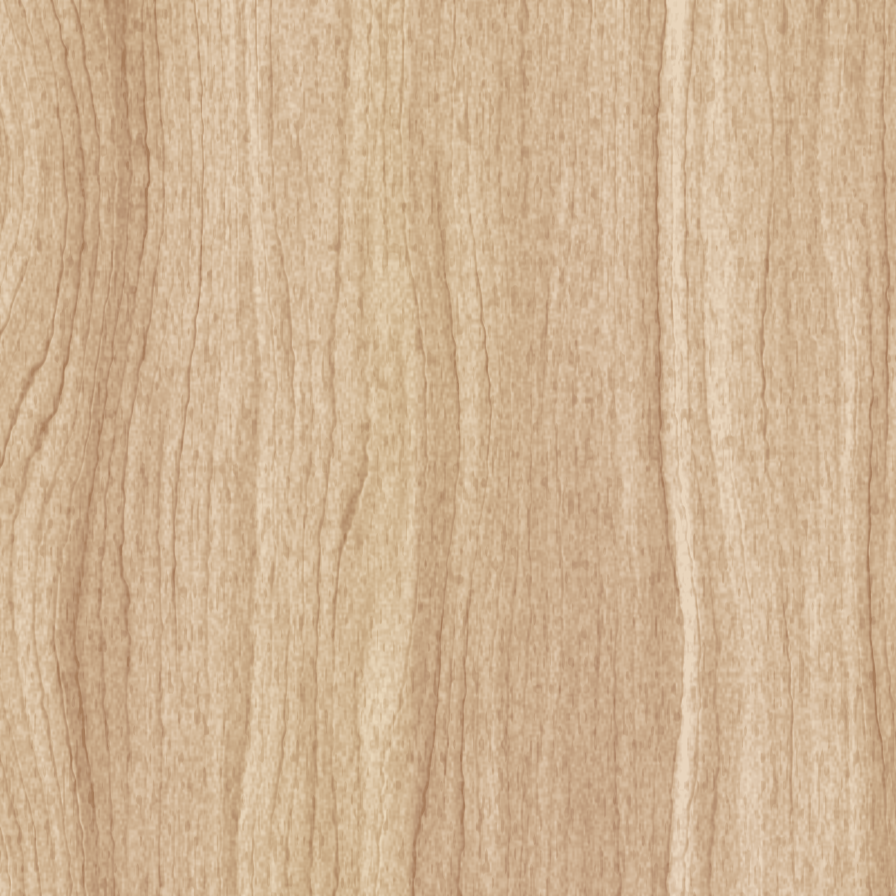
Write a WebGL 1 fragment shader that draws this texture.

```glsl
precision highp float;
// Pale straight-grained wood veneer with vertical growth rings, fibres and pores.
uniform vec2 u_resolution;

float hash(vec2 p) {
  vec3 q = fract(vec3(p.xyx) * 0.1031);
  q += dot(q, q.yzx + 33.33);
  return fract((q.x + q.y) * q.z);
}

// Value noise centred on zero
float noise(vec2 p) {
  vec2 i = floor(p), f = fract(p);
  f = f * f * (3.0 - 2.0 * f);
  return mix(mix(hash(i), hash(i + vec2(1, 0)), f.x),
             mix(hash(i + vec2(0, 1)), hash(i + vec2(1, 1)), f.x), f.y) - 0.5;
}

float fbm(vec2 p) {
  float sum = 0.0, amp = 1.0;
  for (int i = 0; i < 3; i++) {
    sum += amp * noise(p);
    p = p * 2.03 + 17.7;
    amp *= 0.5;
  }
  return sum;
}

// Growth ring coordinate: its integer steps are the ring borders
float ringField(vec2 p) {
  float bend = 4.0 * noise(p * vec2(6.0, 2.4) + 3.1);
  bend += 2.0 * noise(p * vec2(13.0, 3.6) + 41.0);
  float jag = 0.2 * noise(p * vec2(110.0, 70.0)) + 0.22 * noise(p * vec2(40.0, 13.0));
  return p.x * 50.0 + bend + jag + 60.0;
}

float streak(float x, float centre, float halfWidth) {
  float d = (x - centre) / halfWidth;
  return exp(-d * d);
}

void main() {
  vec2 p = gl_FragCoord.xy / u_resolution;

  // Rings: a tone each, darkening towards a thin late-wood line
  float g = ringField(p);
  float id = floor(g), f = fract(g);
  float ringTone = mix(hash(vec2(id - 1.0, 7.0)), hash(vec2(id, 7.0)),
                       smoothstep(0.0, 0.15, f)) - 0.5;
  float fade = clamp(0.7 + 1.3 * noise(vec2(id * 3.7, p.y * 5.0)), 0.1, 1.2);
  float strength = fade * (0.3 + 0.8 * hash(vec2(id, 19.0)));
  float border = 1.0 - smoothstep(0.9, 1.0, f);
  float lateWood = smoothstep(0.3, 0.9, f) * border;
  float line = smoothstep(0.74, 0.88, f) * border;

  // Broad bands, bent gently along the grain
  float x = p.x + 0.02 * noise(p * vec2(3.0, 3.5) + 9.0);
  float broad = fbm(vec2(x * 10.0, p.y * 0.9) + 5.0);

  // Fibres following the rings, speckle and short dark pores
  float fibre = noise(vec2(g * 3.6, p.y * 9.0)) + 0.6 * noise(vec2(x * 70.0, p.y * 2.0) + 30.0);
  float speckle = noise(p * vec2(400.0, 170.0)) + 0.5 * noise(p * vec2(250.0, 330.0) + 7.0);
  float pores = smoothstep(0.18, 0.36, noise(p * vec2(280.0, 65.0) + 80.0));

  float tone = 0.66 + 0.43 * broad + 0.34 * ringTone;
  tone -= strength * (0.24 * lateWood + 0.5 * line);
  tone += 0.32 * fibre + 0.5 * speckle - 0.32 * pores;

  // Pale sapwood streaks, one narrow and one ending at a firm edge
  float pale = 0.5 * streak(x, 0.765, 0.011);
  float warmBand = streak(x, 0.43, 0.045) * (1.0 - smoothstep(0.459, 0.465, x));
  tone += pale + 0.15 * warmBand;
  tone -= 0.1 * streak(x, 0.49, 0.03) + 0.18 * streak(x, 0.09, 0.025);

  // Tan ramp, slightly richer in its middle
  vec3 heartwood = vec3(0.73, 0.59, 0.46);
  vec3 sapwood = vec3(0.87, 0.78, 0.67);
  tone = clamp(tone, -0.5, 1.3);
  vec3 color = mix(heartwood, sapwood, tone);
  color -= vec3(0.0, 0.012, 0.08) * max(tone * (1.0 - tone), 0.0);

  // Slow drift between honey and rose
  float honey = 0.6 * noise(vec2(x * 6.0, p.y * 1.5) + 60.0) + 0.25 * warmBand;
  color += honey * vec3(0.0, 0.01, -0.03);
  gl_FragColor = vec4(color, 1.0);
}
```
